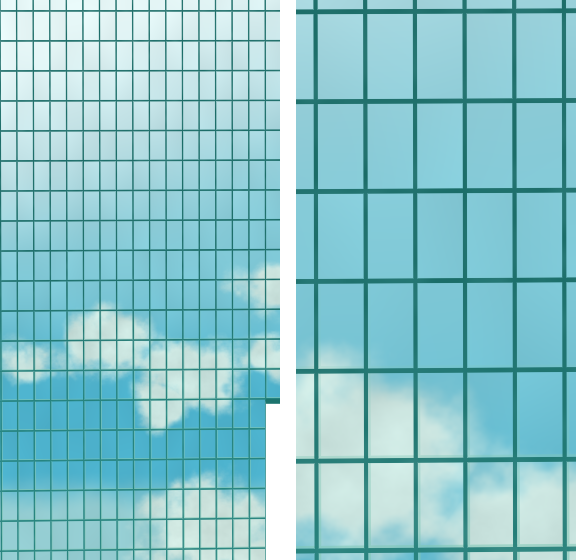
Left, the full canvas; right, a detail of the centre.
Write a WebGL 1 fragment shader that draws this texture.

```glsl
precision highp float;
uniform vec2 u_resolution;

const vec2 PITCH = vec2(0.0592, 0.1072);
const vec2 FIRST_LINE = vec2(0.0, 0.039);
const vec2 BAR_HALF = vec2(0.0025, 0.0029);

const vec3 PALE = vec3(0.90, 0.965, 0.965);
const vec3 MIST = vec3(0.73, 0.87, 0.89);
const vec3 AQUA = vec3(0.50, 0.785, 0.84);
const vec3 BLUE = vec3(0.30, 0.695, 0.80);
const vec3 HAZE = vec3(0.58, 0.80, 0.82);
const vec3 CLOUD = vec3(0.83, 0.91, 0.88);
const vec3 FRAME = vec3(0.10, 0.42, 0.40);
const vec3 FRAME_LIT = vec3(0.50, 0.78, 0.71);

float hash(vec2 p) {
  return fract(sin(dot(p, vec2(127.1, 311.7))) * 43758.5453);
}

float noise(vec2 p) {
  vec2 i = floor(p);
  vec2 f = fract(p);
  f = f * f * (3.0 - 2.0 * f);
  float low = mix(hash(i), hash(i + vec2(1.0, 0.0)), f.x);
  float high = mix(hash(i + vec2(0.0, 1.0)), hash(i + 1.0), f.x);
  return mix(low, high, f.y);
}

float fbm(vec2 p) {
  float sum = 0.0;
  float amp = 0.5;
  for (int i = 0; i < 5; i++) {
    sum += amp * noise(p);
    p = p * 2.03 + 7.1;
    amp *= 0.5;
  }
  return sum;
}

// Soft ellipse: 1 at the centre, 0 on the rim
float puff(vec2 p, vec2 centre, vec2 radius) {
  return 1.0 - length((p - centre) / radius);
}

float cloudCover(vec2 p) {
  float body = puff(p, vec2(0.98, 1.03), vec2(0.16, 0.11));
  body = max(body, puff(p, vec2(0.39, 1.22), vec2(0.17, 0.13)));
  body = max(body, puff(p, vec2(0.71, 1.32), vec2(0.23, 0.14)));
  body = max(body, puff(p, vec2(0.57, 1.44), vec2(0.11, 0.10)));
  body = max(body, puff(p, vec2(0.78, 1.91), vec2(0.32, 0.23)));
  body = max(body, puff(p, vec2(0.98, 1.28), vec2(0.12, 0.09)) - 0.1);
  body = max(body, puff(p, vec2(0.08, 1.29), vec2(0.26, 0.12)) - 0.28);
  float detail = fbm(p * 11.0) - 0.48;
  return smoothstep(-0.08, 0.50, body + 1.1 * detail * step(-0.6, body));
}

// Reflected sky; p.y runs downward from the top edge
vec3 sky(vec2 p) {
  float t = p.y + 0.35 * (p.x - 0.4) * (1.0 - smoothstep(0.5, 1.2, p.y));
  vec3 col = mix(PALE, MIST, smoothstep(0.0, 0.62, t));
  col = mix(col, AQUA, smoothstep(0.45, 1.02, t));
  col = mix(col, BLUE, smoothstep(0.95, 1.45, t));
  col = mix(col, HAZE, smoothstep(1.72, 1.86, p.y + 0.06 * fbm(p * 6.0)));
  vec3 cloud = CLOUD * (0.93 + 0.13 * fbm(p * 16.0 + 3.0));
  return mix(col, cloud, 0.92 * cloudCover(p));
}

// Coverage of a bar of the given half width
float bar(float offset, float halfWidth, float px) {
  return 1.0 - smoothstep(halfWidth - 0.6 * px, halfWidth + 0.6 * px, abs(offset));
}

float above(float edge, float value, float px) {
  return smoothstep(edge - 0.5 * px, edge + 0.5 * px, value);
}

void main() {
  vec2 uv = gl_FragCoord.xy / u_resolution;
  vec2 p = vec2(uv.x, 2.0 * (1.0 - uv.y));
  float px = 1.0 / u_resolution.x;

  // Slightly skewed facade grid
  vec2 skew = vec2(-0.0026 * (1.0 - 0.6 * p.x) * p.y, 0.006 * p.x * p.y);
  vec2 grid = (p + skew - FIRST_LINE) / PITCH;
  vec2 cell = floor(grid);
  vec2 inPane = fract(grid) - 0.5;
  vec2 toLine = (fract(grid + 0.5) - 0.5) * PITCH;

  // Each pane tilts and tints its reflection a little
  vec2 tilt = vec2(hash(cell), hash(cell + 19.7)) - 0.5;
  vec3 col = sky(p + 0.010 * tilt);
  col *= 1.0 + 0.030 * (hash(cell + 41.3) - 0.5);
  col *= 1.0 + 0.030 * dot(inPane, tilt * 2.0);

  // Frame bars, catching light lower down
  float lit = smoothstep(0.9, 1.5, p.y);
  float glintX = bar(toLine.x - 0.0042, 0.0014, px);
  float glintY = bar(toLine.y + 0.0045, 0.0016, px);
  col = mix(col, FRAME_LIT, 0.7 * lit * max(glintX, glintY));
  float vertical = bar(toLine.x, BAR_HALF.x, px);
  float horizontal = bar(toLine.y, BAR_HALF.y, px);
  float wear = 0.88 + 0.12 * noise(p * 40.0);
  vec3 frame = mix(FRAME, FRAME * 1.15 + 0.03, lit);
  col = mix(col, frame, wear * max(vertical, horizontal));

  // Open notch at the lower right with its dark sill
  float side = above(0.949, p.x, px);
  col = mix(col, vec3(1.0), side * above(1.434, p.y, px));
  float sill = bar(p.y - 1.433, 0.009, px);
  col = mix(col, FRAME * 1.08, side * sill);

  gl_FragColor = vec4(col, 1.0);
}
```
